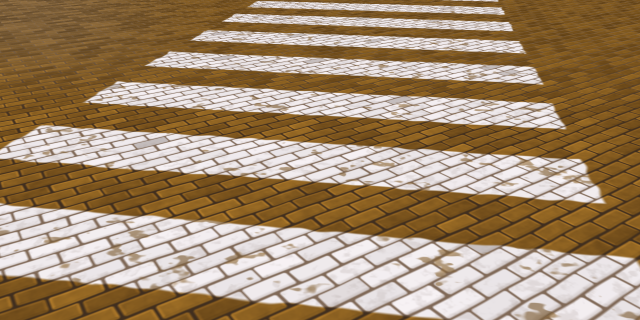
Give the GLSL for this texture, as a WebGL 2 fragment shader.

```glsl
#version 300 es
precision highp float;
// A painted crossing on diagonal ochre paving bricks, seen in perspective.

#define BRICK_SIZE vec2(0.21, 0.10)
#define ROAD_WIDTH 3.45
#define STRIPE_FILL 0.525
#define JOINT 0.006
#define SOFTNESS 0.006
#define EDGE_WOBBLE 0.025
#define SAMPLES 4

uniform vec2 u_resolution;
out vec4 fragColor;

const vec3 PAINT = vec3(0.94, 0.92, 0.93);
const vec3 PAINT_SHADE = vec3(0.76, 0.72, 0.71);
const vec3 PAINT_JOINT = vec3(0.50, 0.41, 0.34);
const vec3 OCHRE_DARK = vec3(0.43, 0.29, 0.10);
const vec3 OCHRE_LIGHT = vec3(0.63, 0.44, 0.15);
const vec3 JOINT_NEAR = vec3(0.25, 0.18, 0.12);
const vec3 JOINT_FAR = vec3(0.50, 0.39, 0.27);
const vec3 DUST = vec3(0.55, 0.45, 0.34);

// Ground to view: x spans the crossing, y counts stripes toward the viewer.
const mat3 GROUND_TO_VIEW = mat3(
    0.6682, 0.01946, -0.05878,
    -0.1495, 0.03553, -0.10814,
    0.8073, 0.0026, 1.0);

float hash(vec2 p) {
    vec3 q = fract(vec3(p.xyx) * 0.1031);
    q += dot(q, q.yzx + 33.33);
    return fract((q.x + q.y) * q.z);
}

float noise(vec2 p) {
    vec2 i = floor(p), f = fract(p);
    f = f * f * (3.0 - 2.0 * f);
    return mix(mix(hash(i), hash(i + vec2(1, 0)), f.x),
               mix(hash(i + vec2(0, 1)), hash(i + vec2(1, 1)), f.x), f.y);
}

float fbm(vec2 p) {
    return 0.55 * noise(p) + 0.3 * noise(p * 2.1 + 7.0) + 0.15 * noise(p * 4.3 + 19.0);
}

float roundedBox(vec2 p, vec2 halfSize, float radius) {
    vec2 d = abs(p) - halfSize + radius;
    return length(max(d, 0.0)) + min(max(d.x, d.y), 0.0) - radius;
}

// Coverage of the painted stripes at a crossing position.
float stripeMask(vec2 road) {
    float wobble = EDGE_WOBBLE * (noise(road * vec2(38.0, 11.0)) - 0.5);
    float across = abs(fract(road.y + wobble - 0.5 * STRIPE_FILL + 0.5) - 0.5);
    float band = 1.0 - smoothstep(-0.01, 0.01, across - 0.5 * STRIPE_FILL);
    float side = abs(road.x + wobble * 0.3 - 0.5) - 0.5;
    return band * (1.0 - smoothstep(-0.004, 0.004, side));
}

vec3 paving(vec2 view, mat3 viewToGround) {
    vec3 hit = viewToGround * vec3(view, 1.0);
    vec2 road = hit.xy / hit.z;
    vec2 ground = road * vec2(ROAD_WIDTH, 1.0);

    // Running bond turned by 45 degrees, with slightly uneven rows.
    vec2 course = vec2(ground.x - ground.y, ground.x + ground.y) * 0.70711;
    course += 0.012 * (vec2(noise(ground * 5.0), noise(ground * 5.0 + 31.0)) - 0.5);
    vec2 grid = course / BRICK_SIZE;
    grid.x += 0.5 * mod(floor(grid.y), 2.0);
    vec2 id = floor(grid) + 200.0;
    vec2 local = (fract(grid) - 0.5) * BRICK_SIZE;
    float tone = hash(id);
    local += 0.005 * (vec2(hash(id + 11.0), hash(id + 23.0)) - 0.5);

    float edge = roundedBox(local, 0.5 * BRICK_SIZE - JOINT, 0.012);
    float brick = 1.0 - smoothstep(-SOFTNESS, SOFTNESS, edge);
    float front = smoothstep(0.022, 0.040, local.y);
    float rim = smoothstep(-0.018, -0.006, edge) * brick;
    float grain = fbm(ground * 24.0);
    float distant = 1.0 - smoothstep(0.05, 0.42, view.y);

    // Bare bricks: darker far off, dusty toward the upper left.
    vec3 ochre = mix(OCHRE_DARK, OCHRE_LIGHT, 0.75 * tone + 0.5 * (grain - 0.35));
    ochre *= 1.0 - 0.12 * distant;
    ochre *= 1.0 + 0.16 * rim - 0.22 * front;
    vec3 bare = mix(mix(JOINT_NEAR, JOINT_FAR, distant), ochre, brick);
    float dusty = (1.0 - smoothstep(0.1, 0.75, view.x)) * (1.0 - smoothstep(0.05, 0.35, view.y));
    bare = mix(bare, DUST * (0.72 + 0.4 * tone), 0.5 * dusty);

    // Painted bricks with shaded fronts, grime and chipped spots.
    vec3 coat = PAINT * (0.97 + 0.06 * tone);
    coat = mix(coat, PAINT_SHADE, 0.45 * front + 0.35 * smoothstep(0.5, 0.8, grain));
    vec3 painted = mix(PAINT_JOINT, coat, brick);
    float chips = smoothstep(0.68, 0.78, fbm(ground * vec2(9.0, 13.0) + 4.0));
    painted = mix(painted, mix(DUST, ochre, 0.5), 0.65 * chips);
    float scuff = smoothstep(0.955, 0.965, hash(id + 57.0)) * brick;
    painted = mix(painted, PAINT_SHADE * 0.88, 0.6 * scuff);

    return mix(bare, painted, stripeMask(road));
}

void main() {
    mat3 viewToGround = inverse(GROUND_TO_VIEW);
    vec3 sum = vec3(0.0);
    for (int j = 0; j < SAMPLES; j++) {
        for (int i = 0; i < SAMPLES; i++) {
            vec2 offset = (vec2(i, j) + 0.5) / float(SAMPLES) - 0.5;
            vec2 uv = (gl_FragCoord.xy + offset) / u_resolution;
            sum += paving(vec2(2.0 * uv.x, 1.0 - uv.y), viewToGround);
        }
    }
    fragColor = vec4(sum / float(SAMPLES * SAMPLES), 1.0);
}
```
